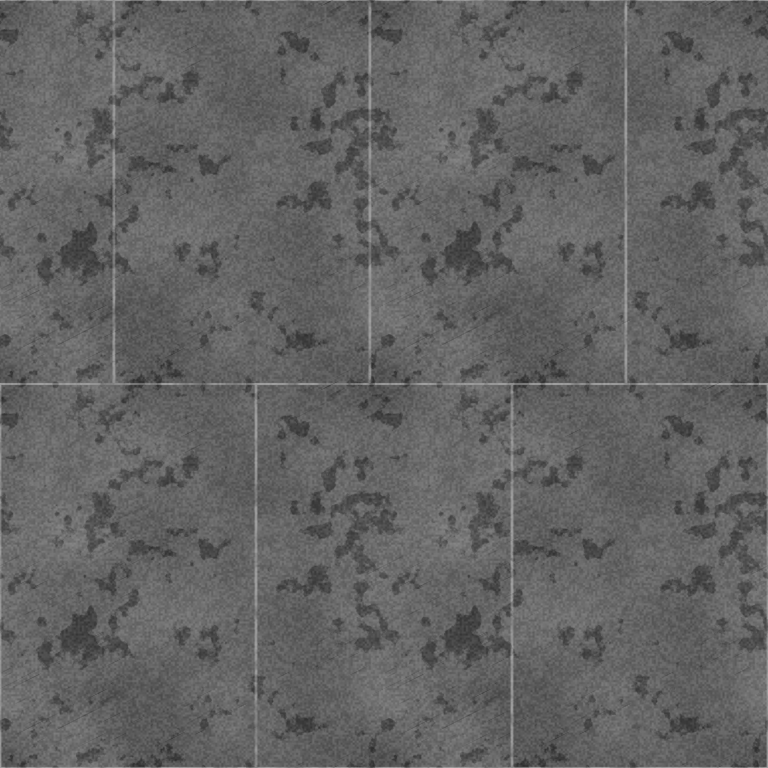
Reproduce this texture procedurally as a WebGL 2 fragment shader.

```glsl
#version 300 es
precision highp float;
// Worn dark grey stone slabs, three across and two down, staggered, with thin pale joints.

#define SLABS vec2(3.0, 2.0)      // slabs across and down
#define ROW_SHIFT 0.445           // shift of the upper row, in slab widths
#define JOINT_WIDTH vec2(0.0036, 0.0028) // upright and level joints
#define WEAR_REPEATS 2.0          // repeats of the stone surface per side
#define STONE 0.398
#define JOINT 0.60
#define STAIN_DEPTH 0.125
#define CLOUD_DEPTH 0.19
#define GRAIN_DEPTH 0.11
#define SCRATCH_DEPTH 0.07

uniform vec2 u_resolution;
out vec4 fragColor;

float hash(vec2 cell, float seed) {
    uvec2 c = uvec2(cell);
    uint h = c.x * 1597u + c.y * 51749u + uint(seed) * 7919u;
    h = (h ^ (h >> 15u)) * 739397u;
    h = (h ^ (h >> 13u)) * 461845u;
    h ^= h >> 16u;
    return float(h & 65535u) / 65535.0;
}

// Value noise that wraps whenever p grows by one
float noise(vec2 p, vec2 freq, float seed) {
    p *= freq;
    vec2 i = floor(p), f = p - i;
    f = f * f * (3.0 - 2.0 * f);
    vec2 a = mod(i, freq), b = mod(i + 1.0, freq);
    return mix(mix(hash(a, seed), hash(vec2(b.x, a.y), seed), f.x),
               mix(hash(vec2(a.x, b.y), seed), hash(b, seed), f.x), f.y);
}

float fbm(vec2 p, float freq, float seed) {
    float sum = 0.0, amp = 0.53;
    for (int k = 0; k < 4; k++) {
        sum += amp * noise(p, vec2(freq), seed + float(k));
        freq *= 2.0;
        amp *= 0.5;
    }
    return sum;
}

// Wrapping cellular blots of random place, size and strength
float blots(vec2 p, float freq) {
    p *= freq;
    vec2 base = floor(p);
    float strongest = 0.0;
    for (int y = -1; y <= 1; y++)
    for (int x = -1; x <= 1; x++) {
        vec2 cell = base + vec2(x, y), id = mod(cell, freq);
        vec2 centre = cell + vec2(hash(id, 61.0), hash(id, 62.0));
        float radius = mix(0.2, 0.55, hash(id, 63.0));
        float fall = max(1.0 - length(p - centre) / radius, 0.0);
        strongest = max(strongest, fall * hash(id, 64.0));
    }
    return strongest;
}

// Coverage of the joints between slabs
float joints(vec2 uv, vec2 pixel) {
    vec2 slab = uv * SLABS;
    slab.x -= ROW_SHIFT * mod(floor(slab.y), 2.0);
    vec2 dist = abs(fract(slab + 0.5) - 0.5) / SLABS;
    vec2 cover = clamp((0.5 * JOINT_WIDTH - dist) / pixel + 0.5, 0.0, 1.0);
    return max(cover.x, cover.y);
}

void main() {
    vec2 uv = gl_FragCoord.xy / u_resolution;
    vec2 p = uv * WEAR_REPEATS;

    // Soft clouds and fine grain
    float cloud = fbm(p, 5.0, 1.0) - 0.5;
    float grain = noise(p, vec2(190.0), 11.0) - 0.5;
    float shade = STONE + CLOUD_DEPTH * cloud + GRAIN_DEPTH * grain;

    // Slanted scratches: whole-number shear keeps the wrap
    vec2 along = vec2(2.0 * p.x + p.y, 2.0 * p.y - p.x);
    float streak = noise(along, vec2(7.0, 75.0), 21.0);
    float patchy = smoothstep(0.45, 0.7, fbm(p, 6.0, 25.0));
    float scratch = smoothstep(0.8, 0.97, streak) * patchy;
    shade += 0.025 * (noise(along, vec2(16.0, 48.0), 23.0) - 0.5);

    // Ragged dark stains, broken up by speckle
    float speckle = fbm(p, 34.0, 41.0) - 0.5;
    float stainField = fbm(p, 9.0, 31.0) - 0.5 + 0.95 * speckle + 0.25 * blots(p, 5.0);
    float stain = smoothstep(0.14, 0.29, stainField);

    // Pale joints, worn thin in places
    float wear = smoothstep(0.15, 0.6, fbm(uv, 60.0, 51.0));
    float joint = joints(uv, 1.0 / u_resolution) * mix(0.45, 1.0, wear);
    shade = mix(shade, JOINT + 0.5 * GRAIN_DEPTH * grain, joint);

    shade -= STAIN_DEPTH * stain + SCRATCH_DEPTH * scratch * (1.0 - stain);
    fragColor = vec4(vec3(shade), 1.0);
}
```
